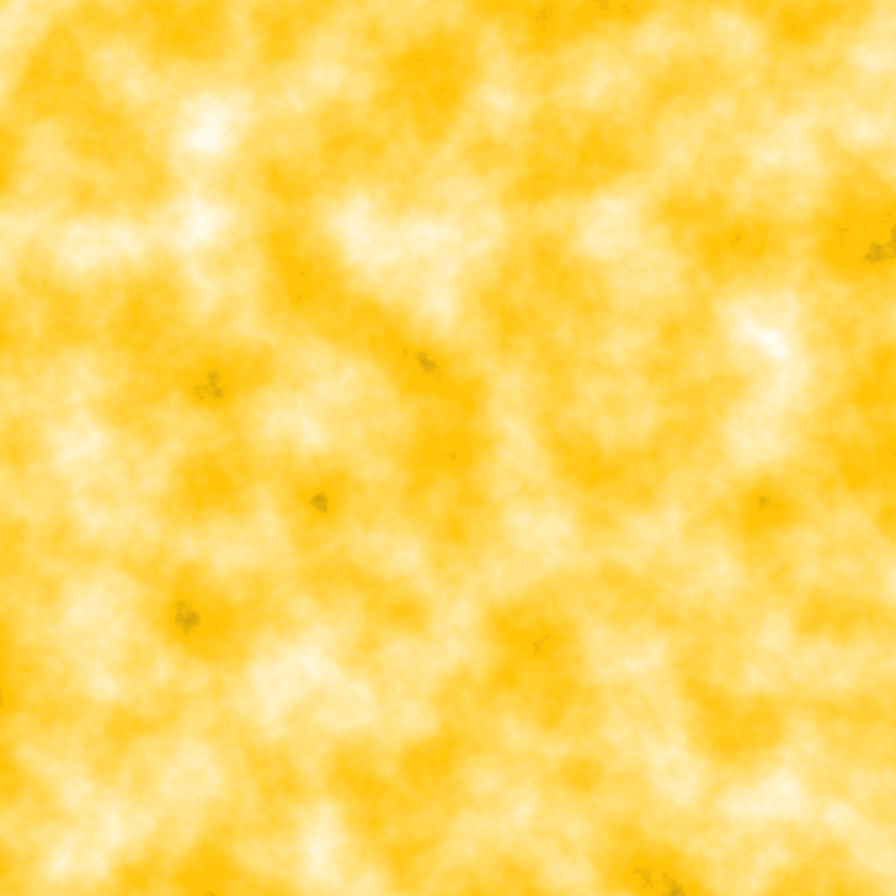
This texture is drawn by a three.js fragment shader. Its source:

```glsl
// Soft golden clouds: fractal gradient noise, summed over rotated octaves,
// is mapped from amber through pale yellow to white. The rare deepest hollows
// darken into small ragged olive spots.

#define BASE_SCALE 7.9
#define OCTAVES 6
#define GAIN 0.53
#define MEAN_TONE 0.35
#define CONTRAST 0.69
#define SPOT_START 0.05
#define SPOT_RANGE 0.26
#define AMBER vec3(1.0, 0.765, 0.03)
#define WHITE vec3(1.0, 1.0, 0.99)
#define OLIVE vec3(0.66, 0.52, 0.05)

varying vec2 vUv;

// Random unit gradient for a lattice cell
vec2 gradientAt(vec2 cell) {
  float h = fract(sin(dot(cell, vec2(127.1, 311.7))) * 43758.5453);
  float angle = 6.28318 * h;
  return vec2(cos(angle), sin(angle));
}

// Gradient noise, centred on zero
float gradientNoise(vec2 p) {
  vec2 cell = floor(p);
  vec2 f = p - cell;
  vec2 blend = f * f * f * (f * (f * 6.0 - 15.0) + 10.0);
  vec2 right = vec2(1.0, 0.0);
  vec2 up = vec2(0.0, 1.0);
  float a = dot(gradientAt(cell), f);
  float b = dot(gradientAt(cell + right), f - right);
  float c = dot(gradientAt(cell + up), f - up);
  float d = dot(gradientAt(cell + 1.0), f - 1.0);
  return mix(mix(a, b, blend.x), mix(c, d, blend.x), blend.y);
}

// Octaves are turned and shifted so their lattices never line up
float cloudNoise(vec2 p) {
  mat2 turnAndDouble = mat2(1.6, 1.2, -1.2, 1.6);
  float sum = 0.0;
  float amplitude = 1.0;
  for (int i = 0; i < OCTAVES; i++) {
    sum += amplitude * gradientNoise(p);
    p = turnAndDouble * p + vec2(17.3, 9.1);
    amplitude *= GAIN;
  }
  return sum;
}

void main() {
  float tone = MEAN_TONE + CONTRAST * cloudNoise(vUv * BASE_SCALE + 3.7);

  // Cloud body
  vec3 color = mix(AMBER, WHITE, clamp(tone, 0.0, 1.0));

  // Dark spots in the deepest hollows
  float spot = clamp((-tone - SPOT_START) / SPOT_RANGE, 0.0, 1.0);
  color = mix(color, OLIVE, spot);

  gl_FragColor = vec4(color, 1.0);
}
```
